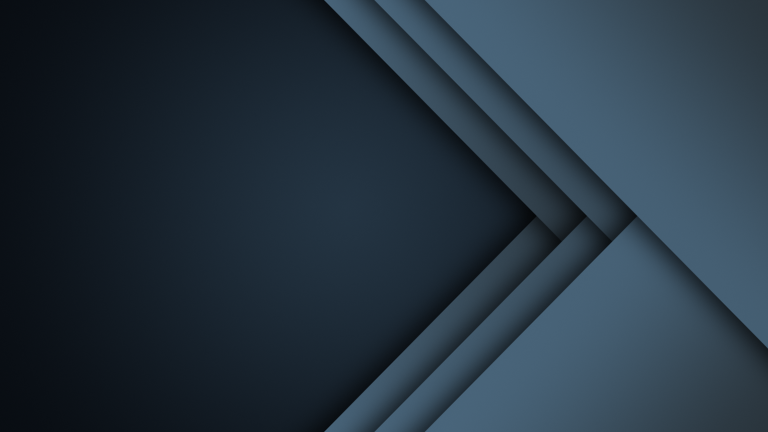
Reproduce this background procedurally as a Shadertoy shader.

```glsl
// Layered slate panels forming a right-pointing chevron over a dark radial backdrop.
// Six half-planes are painted back to front, alternating lower and upper diagonals;
// each one darkens what lies beneath it with a soft shadow along its edge.

#define FIRST_EDGE 0.750     // where the outermost edge meets the canvas border
#define EDGE_STEP 0.1165     // horizontal gap between parallel edges
#define EDGE_SLOPE 0.985     // horizontal run per unit of height
#define SHADOW_WIDTH 0.052
#define SHADOW_STRENGTH 0.58
#define GLOW_CENTER vec2(0.80, 0.52)
#define GLOW_RADIUS 0.92

const vec3 GLOW_COLOR  = vec3(0.140, 0.205, 0.262);
const vec3 NIGHT_COLOR = vec3(0.035, 0.053, 0.075);
const vec3 STEEL_COLOR = vec3(0.285, 0.395, 0.480);
const vec3 SLATE_COLOR = vec3(0.150, 0.185, 0.210);

// Dark backdrop, brightest near the middle of the left area
vec3 backdrop(vec2 p) {
    float r = length(p - GLOW_CENTER) / GLOW_RADIUS;
    return mix(GLOW_COLOR, NIGHT_COLOR, smoothstep(-0.12, 1.08, r) * 1.05 - 0.03);
}

// Signed distance to a diagonal edge, positive on the panel to its right
float edgeDistance(float x, float height, float start) {
    return (x - start - EDGE_SLOPE * height) / length(vec2(1.0, EDGE_SLOPE));
}

// Strips darken toward the tip; the two wide panels darken away from their edge
vec3 panelColor(float pair, float height, float dist) {
    float stripShade = clamp(height * 2.0, 0.0, 1.1) * (0.70 - 0.25 * pair);
    float wideShade = smoothstep(0.0, 0.62, dist) * 0.92 + 0.16 * height;
    float shade = pair > 1.5 ? wideShade : stripShade;
    return mix(STEEL_COLOR, SLATE_COLOR, clamp(shade, 0.0, 1.0));
}

// Film-fine dither that hides banding in the dark gradients
float hash(vec2 p) {
    vec3 q = fract(vec3(p.xyx) * 0.1031);
    q += dot(q, q.yzx + 33.33);
    return fract((q.x + q.y) * q.z);
}

void mainImage(out vec4 fragColor, in vec2 fragCoord) {
    vec2 p = fragCoord / iResolution.y;
    float blur = 0.75 / iResolution.y;
    vec3 color = backdrop(p);

    // Paint the panels from back to front
    for (int i = 0; i < 6; i++) {
        float pair = float(i / 2);
        float height = i % 2 == 0 ? p.y : 1.0 - p.y;
        float dist = edgeDistance(p.x, height, FIRST_EDGE + EDGE_STEP * pair);

        float reach = max(-dist, 0.0) / SHADOW_WIDTH;
        color *= 1.0 - SHADOW_STRENGTH * exp(-reach * (0.8 + reach));
        color = mix(color, panelColor(pair, height, dist), smoothstep(-blur, blur, dist));
    }

    color += (hash(fragCoord) - 0.5) / 255.0;
    fragColor = vec4(color, 1.0);
}
```
